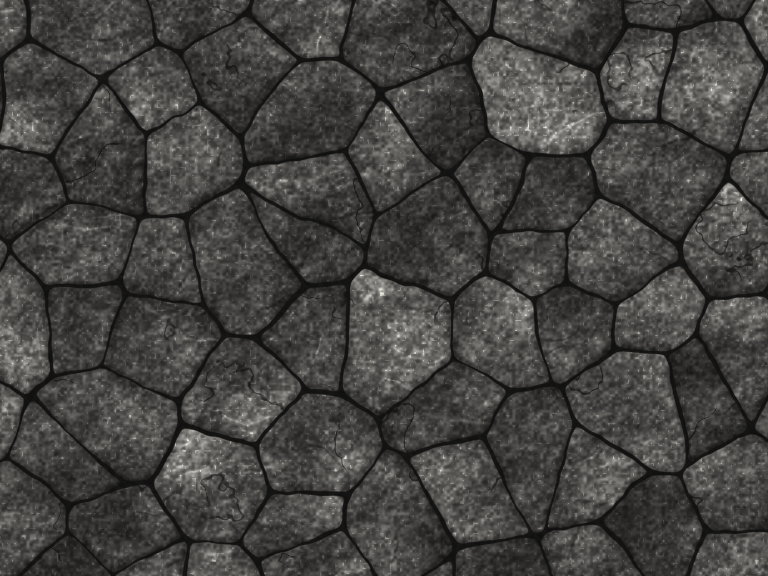
Write a Shadertoy shader that draws this texture.

```glsl
// A dry stone wall of dark, rough, irregular blocks with thin black joints.
#define GRID vec2(6.0, 6.9)        // stones per canvas height, across and up
#define JITTER 0.78                // scatter of the stone centres
#define SIZE_SPREAD 0.006          // difference between large and small stones
#define JOINT_WIDTH 0.0028         // half width of a joint
#define STONE_TONE 0.285           // middle brightness
#define STONE_VARIATION 0.55       // tone change from stone to stone
#define RELIEF 4.5                 // strength of the slanting light
#define GRAIN 1.05                 // strength of the mineral grain
#define TINT vec3(1.0, 0.985, 0.955)
#define LIGHT normalize(vec2(-0.45, 0.9))

float hash(vec2 p) {
    vec3 q = fract(p.xyx * vec3(0.1031, 0.1030, 0.0973));
    q += dot(q, q.yzx + 33.33);
    return fract((q.x + q.y) * q.z);
}

float noise(vec2 p) {
    vec2 i = floor(p), f = fract(p);
    f = f * f * (3.0 - 2.0 * f);
    float low = mix(hash(i), hash(i + vec2(1, 0)), f.x);
    float high = mix(hash(i + vec2(0, 1)), hash(i + vec2(1, 1)), f.x);
    return mix(low, high, f.y);
}

float fbm(vec2 p) {
    float sum = 0.0, amplitude = 0.5;
    for (int i = 0; i < 5; i++) {
        sum += amplitude * noise(p);
        p = mat2(1.6, 1.2, -1.2, 1.6) * p + 7.3;
        amplitude *= 0.5;
    }
    return sum / 0.97;
}

// Staggered, scattered stone centre of a grid cell; z is its size weight.
vec3 stoneSite(vec2 cell) {
    vec2 scatter = vec2(hash(cell + 11.0), hash(cell + 47.0)) - 0.5;
    vec2 stagger = vec2(0.5 * mod(cell.y, 2.0), 0.0);
    return vec3((cell + 0.5 + stagger + JITTER * scatter) / GRID,
                SIZE_SPREAD * hash(cell + 83.0));
}

// Finds the stone at p; gives the rounded edge distance and outward edge normal.
float stoneEdge(vec2 p, out vec2 site, out vec2 outward) {
    vec2 base = floor(p * GRID);
    vec3 home = vec3(0.0);
    float best = 1e3;
    for (int k = 0; k < 25; k++) {
        vec3 s = stoneSite(base + vec2(k % 5 - 2, k / 5 - 2));
        float power = dot(p - s.xy, p - s.xy) - s.z;
        if (power < best) { best = power; home = s; }
    }
    float nearest = 1e3, sum = 0.0;
    const float rounding = 0.004;
    outward = vec2(0.0, 1.0);
    for (int k = 0; k < 25; k++) {
        vec3 s = stoneSite(base + vec2(k % 5 - 2, k / 5 - 2));
        vec2 across = s.xy - home.xy;
        float span = length(across);
        if (span < 1e-4) continue;
        float power = dot(p - s.xy, p - s.xy) - s.z;
        float d = (power - best) / (2.0 * span);
        sum += exp(-d / rounding);
        if (d < nearest) { nearest = d; outward = across / span; }
    }
    site = home.xy;
    return -rounding * log(max(sum, 1e-20));
}

// Split rock surface: rough undulation with a few sharp ledges.
float rockHeight(vec2 q) {
    float ledge = fbm(q * vec2(8.0, 5.0) + 19.0);
    return fbm(q * 13.0) + 0.09 * smoothstep(0.55, 0.585, ledge)
         + 0.06 * smoothstep(0.40, 0.43, ledge);
}

void mainImage(out vec4 fragColor, in vec2 fragCoord) {
    vec2 p = fragCoord / iResolution.y;
    float pixel = 1.0 / iResolution.y;

    // Stone outlines, slightly wavy and chipped
    vec2 wave = vec2(noise(p * 12.0), noise(p * 12.0 + 31.0)) - 0.5;
    vec2 chip = vec2(noise(p * 50.0 + 5.0), noise(p * 50.0 + 63.0)) - 0.5;
    vec2 site, outward;
    float edge = stoneEdge(p + 0.014 * wave + 0.004 * chip + 3.0, site, outward);

    // Each stone has its own tone and its own turned piece of rock
    float id = hash(floor(site * 900.0));
    float angle = 6.2832 * hash(floor(site * 700.0) + 5.0);
    mat2 turn = mat2(cos(angle), sin(angle), -sin(angle), cos(angle));
    vec2 q = turn * p + 40.0 * id;
    vec2 toLight = turn * LIGHT;
    float slope = rockHeight(q) - rockHeight(q + 0.004 * toLight);

    // Exposure of the rock face, in log brightness
    float exposure = STONE_VARIATION * (id - 0.5) + RELIEF * slope;
    exposure += 1.3 * (fbm(q * 9.0 + 70.0) - 0.5);
    float grain = 0.6 * noise(p * 185.0) + 0.4 * noise(turn * p * 95.0 + 17.0);
    exposure += GRAIN * (grain - 0.5);
    exposure += 0.4 * smoothstep(0.78, 0.97, noise(p * 230.0 + 9.0));

    // Hairline cracks on some parts of the faces
    float crack = abs(fbm(q * 7.0 + 51.0) - 0.5);
    float cracked = smoothstep(0.55, 0.7, noise(q * 11.0 + 23.0));
    exposure -= 0.6 * cracked * (1.0 - smoothstep(0.002, 0.010, crack));

    // Lit upper rims, shaded lower rims, and soft dirt beside the joints
    exposure += 0.32 * dot(outward, LIGHT) * exp(-max(edge, 0.0) / 0.007);
    exposure -= 0.28 * (1.0 - smoothstep(0.0, 0.016, edge));
    float brightness = STONE_TONE * exp(exposure);

    // Dark joints of uneven width
    float width = JOINT_WIDTH * (0.5 + noise(p * 16.0 + 90.0));
    float face = smoothstep(width - 0.8 * pixel, width + 0.8 * pixel, edge);
    brightness = mix(0.055 + 0.04 * grain, brightness, face);
    fragColor = vec4(brightness * TINT, 1.0);
}
```
